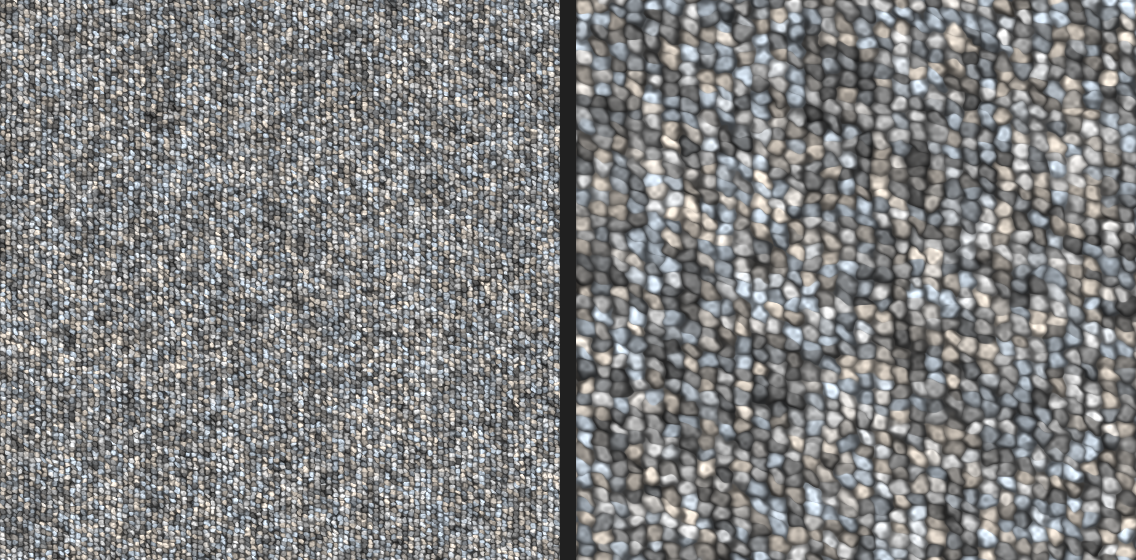
Left: the whole. Right: its middle third, enlarged.
Write a WebGL 2 fragment shader that draws this texture.

```glsl
#version 300 es
precision highp float;

uniform vec2 u_resolution;
out vec4 fragColor;

float hash(vec2 p) {
    vec3 q = fract(vec3(p.xyx) * 0.1031);
    q += dot(q, q.yzx + 33.33);
    return fract((q.x + q.y) * q.z);
}

float valueNoise(vec2 p) {
    vec2 cell = floor(p);
    vec2 f = fract(p);
    f = f * f * (3.0 - 2.0 * f);
    return mix(mix(hash(cell), hash(cell + vec2(1, 0)), f.x),
               mix(hash(cell + vec2(0, 1)), hash(cell + vec2(1, 1)), f.x), f.y);
}

// Yarn colour of one loop: streaky grey tone with a blue or beige tint
vec3 yarnColor(vec2 id) {
    float grain = hash(id + 17.3) - 0.5;
    float streak = valueNoise(vec2(id.x * 7.0, id.y * 0.45) + 31.0) - 0.5;
    float patches = valueNoise(id * vec2(0.31, 0.14) + 53.0) - 0.5;
    float tone = 0.635 + 0.40 * grain + 0.27 * streak + 0.11 * patches;
    tone = clamp(tone, 0.30, 0.86);

    float pick = hash(id + 91.7);
    vec3 tint = vec3(1.0);
    tint = mix(tint, vec3(0.94, 1.0, 1.06), smoothstep(0.55, 0.85, pick));
    tint = mix(tint, vec3(1.05, 1.0, 0.94), 1.0 - smoothstep(0.15, 0.42, pick));
    return tone * mix(vec3(1.0), tint, smoothstep(0.25, 0.65, tone));
}

// Tufted loops in vertical rows, blended softly where they touch
vec3 carpet(vec2 uv) {
    vec2 p = uv * vec2(96.0, 124.0);
    p.x += 0.35 * (valueNoise(p * vec2(0.3, 0.25)) - 0.5);
    vec2 wobble = vec2(valueNoise(p * 1.7 + 11.0), valueNoise(p * 1.7 + 37.0)) - 0.5;
    p += wobble * vec2(0.28, 0.5);
    vec3 colorSum = vec3(0.0);
    float weightSum = 0.0;
    float nearest = 9.0;

    for (int i = -1; i <= 1; i++) {
        float column = floor(p.x) + float(i);
        float y = p.y + 3.0 * hash(vec2(column, 5.0));
        for (int j = -1; j <= 1; j++) {
            vec2 id = vec2(column, floor(y) + float(j));
            vec2 jitter = vec2(hash(id + 3.1), hash(id + 47.9)) - 0.5;
            vec2 offset = vec2(p.x, y) - id - 0.5 - jitter * vec2(0.22, 0.55);
            offset.y += offset.x * (0.3 + 0.9 * (hash(id + 23.0) - 0.5));
            vec2 radius = vec2(0.49, 0.60) * (0.88 + 0.26 * hash(id + 61.0));
            float d = length(offset / radius);
            float weight = exp(-13.0 * d);
            float sheen = 1.0 + 0.16 * clamp(offset.y - 0.5 * offset.x, -0.6, 0.6);
            colorSum += yarnColor(id) * sheen * weight;
            weightSum += weight;
            nearest = min(nearest, d);
        }
    }

    // Flattened tops and narrow gaps of uneven depth
    float crown = 1.0 - smoothstep(0.42, 1.18, nearest);
    float gap = mix(0.30, 0.62, valueNoise(p * vec2(0.9, 0.6) + 83.0));
    vec3 color = colorSum / weightSum * mix(gap, 1.08, crown);

    // Fine fibres
    float fibre = valueNoise(uv * vec2(350.0, 390.0)) - 0.5;
    return color * (1.0 + 0.28 * fibre);
}

void main() {
    vec2 uv = gl_FragCoord.xy / u_resolution;
    vec3 color = carpet(uv);
    color *= 1.02 - 0.05 * uv.y;
    fragColor = vec4(clamp(color, 0.0, 1.0), 1.0);
}
```
